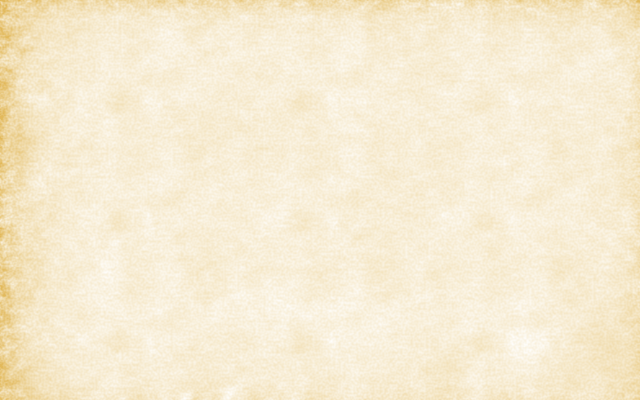
Give the GLSL for this texture, as a Shadertoy shader.

```glsl
// Aged parchment: a cream sheet with soft repeating clouds, fine paper grain
// and ochre wear along its borders. All layers add up to one stain density,
// which tints white paper linearly; the mottling is gradient noise.

const vec3  STAIN_ABSORPTION = vec3(0.10, 0.24, 0.56);
const float BASE_STAIN   = 0.272;
const vec2  TILE_SIZE    = vec2(0.455, 0.302);  // repeat of the cloud pattern
const vec2  CLOUD_CELLS  = vec2(6.0, 5.0);      // noise cells in one tile
const float CLOUD_AMOUNT = 0.15;
const float BROAD_AMOUNT = 0.08;
const float PATCH_AMOUNT = 0.07;
const float GRAIN_AMOUNT = 0.21;
const float FIBRE_AMOUNT = 0.10;
const float GRAIN_SCALE  = 155.0;
const vec2  FIBRE_SCALE  = vec2(32.0, 130.0);
// Border wear in the order left, right, top, bottom
const vec4  EDGE_AMOUNT  = vec4(0.52, 0.18, 0.32, 0.11);
const vec4  EDGE_WIDTH   = vec4(0.054, 0.034, 0.030, 0.032);
const vec2  NO_WRAP      = vec2(4096.0);

// Local spots: centre x, centre y, radius, added stain
const int SPOT_COUNT = 12;
const vec4 SPOTS[SPOT_COUNT] = vec4[](
    vec4(1.56, 0.12, 0.120,  0.15), vec4(1.12, 0.08, 0.050,  0.11),
    vec4(0.03, 0.97, 0.130,  0.16), vec4(0.02, 0.04, 0.110,  0.15),
    vec4(1.57, 0.97, 0.080,  0.08), vec4(1.32, 0.13, 0.050, -0.09),
    vec4(0.25, 0.32, 0.070, -0.08), vec4(0.10, 0.76, 0.025, -0.12),
    vec4(0.10, 0.55, 0.028, -0.13), vec4(0.10, 0.15, 0.030, -0.12),
    vec4(0.02, 0.64, 0.080,  0.12), vec4(1.25, 0.61, 0.028, -0.09));

// Spots repeated in every tile, in the same layout
const int TILED_COUNT = 6;
const vec4 TILED_SPOTS[TILED_COUNT] = vec4[](
    vec4(0.375, 0.733, 0.022, -0.11), vec4(0.750, 0.740, 0.036,  0.09),
    vec4(1.020, 0.573, 0.030,  0.08), vec4(0.710, 0.785, 0.028, -0.06),
    vec4(0.810, 0.550, 0.026, -0.06), vec4(0.520, 0.660, 0.042,  0.04));

vec2 randomGradient(vec2 cell) {
    vec3 h = fract(cell.xyx * vec3(0.1031, 0.1030, 0.0973));
    h += dot(h, h.yzx + 33.33);
    float angle = 6.28319 * fract((h.x + h.y) * h.z);
    return vec2(cos(angle), sin(angle));
}

float cornerSlope(vec2 cell, vec2 corner, vec2 local, vec2 period) {
    return dot(randomGradient(mod(cell + corner, period)), local - corner);
}

// Gradient noise that repeats after a whole number of cells
float gradientNoise(vec2 p, vec2 period) {
    vec2 cell = floor(p), f = p - cell;
    vec2 u = f * f * f * (f * (f * 6.0 - 15.0) + 10.0);
    float low  = mix(cornerSlope(cell, vec2(0, 0), f, period),
                     cornerSlope(cell, vec2(1, 0), f, period), u.x);
    float high = mix(cornerSlope(cell, vec2(0, 1), f, period),
                     cornerSlope(cell, vec2(1, 1), f, period), u.x);
    return mix(low, high, u.y);
}

float fractalNoise(vec2 p, vec2 period) {
    float sum = 0.0, weight = 0.6;
    for (int octave = 0; octave < 4; octave++) {
        sum += weight * gradientNoise(p, period);
        p *= 2.0;
        period *= 2.0;
        weight *= 0.6;
    }
    return sum;
}

float softSpot(vec2 offset, float radius) {
    return exp(-dot(offset, offset) / (radius * radius));
}

void mainImage(out vec4 fragColor, in vec2 fragCoord) {
    vec2 p = fragCoord / iResolution.y;
    float width = iResolution.x / iResolution.y;

    // Mottling from broad shades down to grain
    float cloud = fractalNoise(p / TILE_SIZE * CLOUD_CELLS, CLOUD_CELLS);
    float broad = fractalNoise(p * 5.0 + 17.0, NO_WRAP);
    float patches = fractalNoise(p * vec2(24.0, 30.0) + 51.0, NO_WRAP);
    float grain = gradientNoise(p * GRAIN_SCALE, NO_WRAP);
    float fibre = gradientNoise(p * FIBRE_SCALE + 9.0, NO_WRAP);

    float stain = BASE_STAIN + CLOUD_AMOUNT * cloud + BROAD_AMOUNT * broad;
    stain += PATCH_AMOUNT * patches;

    // Repeating and local spots, with ragged outlines
    vec2 ragged = p + 0.04 * vec2(patches, cloud);
    for (int i = 0; i < TILED_COUNT; i++) {
        vec2 offset = (ragged - TILED_SPOTS[i].xy) / TILE_SIZE;
        offset = (fract(offset + 0.5) - 0.5) * TILE_SIZE;
        stain += TILED_SPOTS[i].w * softSpot(offset, TILED_SPOTS[i].z);
    }
    for (int i = 0; i < SPOT_COUNT; i++)
        stain += SPOTS[i].w * softSpot(ragged - SPOTS[i].xy, SPOTS[i].z);

    // Pale band low on the sheet and two bright flecks at its foot
    stain -= 0.06 * softSpot((ragged - vec2(0.80, 0.225)) * vec2(0.12, 1.0), 0.05);
    for (float i = 0.0; i < 2.0; i++) {
        vec2 offset = p - vec2(0.468 + 0.10 * i, 0.008);
        offset.x -= 0.5 * offset.y;
        stain -= 0.28 * softSpot(offset * vec2(1.0, 0.7), 0.014);
    }

    // Uneven wear fading in from each border
    vec4 edgeDistance = max(vec4(p.x, width - p.x, 1.0 - p.y, p.y), 0.0);
    float wear = dot(EDGE_AMOUNT, exp(-edgeDistance / EDGE_WIDTH));
    stain += wear * clamp(1.0 + 1.7 * patches + 0.7 * broad, 0.2, 1.9);

    // Grain bites harder where the paper is worn
    stain += (GRAIN_AMOUNT * grain + FIBRE_AMOUNT * fibre) * (0.75 + 2.0 * wear);

    fragColor = vec4(1.0 - STAIN_ABSORPTION * clamp(stain, 0.0, 1.15), 1.0);
}
```
